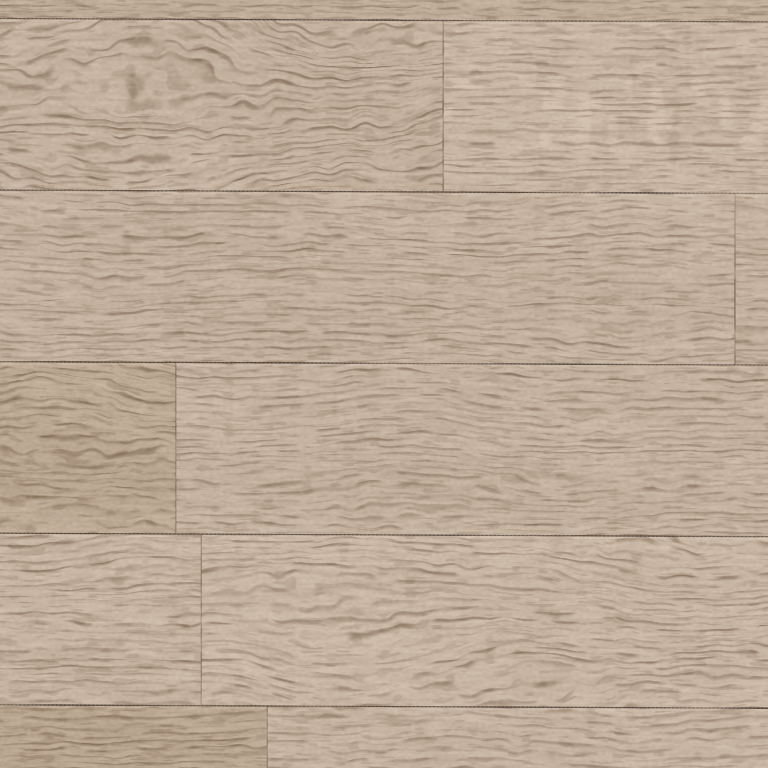
This texture is drawn by a WebGL 2 fragment shader. Its source:

```glsl
#version 300 es
precision highp float;

uniform vec2 u_resolution;
out vec4 fragColor;

const float ROW_HEIGHT = 0.2234;
const float FIRST_SEAM = 0.0801;
const float SEAM_SLOPE = 0.0045;

const vec3 DEEP_GRAIN = vec3(0.58, 0.50, 0.42);
const vec3 PALE_OAK = vec3(0.80, 0.73, 0.66);
const vec3 SEAM_COLOR = vec3(0.24, 0.20, 0.16);
const vec3 JOINT_COLOR = vec3(0.46, 0.39, 0.32);

// Per row, bottom to top: joint position, left tone, right tone
const vec3 ROWS[6] = vec3[6](
    vec3(0.348, 0.64, 0.85), vec3(0.262, 0.83, 0.90), vec3(0.229, 0.66, 0.83),
    vec3(0.957, 0.82, 0.82), vec3(0.577, 0.80, 0.90), vec3(1.200, 0.72, 0.72));

// Per row: how strongly the grain swirls on the left and right plank
const vec2 FIGURE[6] = vec2[6](
    vec2(0.30, 0.25), vec2(0.20, 0.50), vec2(0.80, 0.30),
    vec2(0.20, 0.20), vec2(0.85, 0.00), vec2(0.20, 0.20));

float hash(vec2 p) {
    vec3 q = fract(p.xyx * 0.1031);
    q += dot(q, q.yzx + 33.33);
    return fract((q.x + q.y) * q.z);
}

float noise(vec2 p) {
    vec2 cell = floor(p);
    vec2 f = fract(p);
    f = f * f * (3.0 - 2.0 * f);
    float low = mix(hash(cell), hash(cell + vec2(1.0, 0.0)), f.x);
    float high = mix(hash(cell + vec2(0.0, 1.0)), hash(cell + vec2(1.0)), f.x);
    return mix(low, high, f.y);
}

float line(float dist, float halfWidth, float pixel) {
    return 1.0 - smoothstep(halfWidth - 0.5 * pixel, halfWidth + 0.5 * pixel, abs(dist));
}

// Growth ring coordinate: straight layers bent by slow noise and frayed by fast noise
float ringLevel(vec2 p, float figure, vec2 seed) {
    float bend = noise(p * vec2(4.4, 2.1) + seed);
    float ripple = noise(p * vec2(13.0, 6.0) + seed + 17.0);
    float fray = noise(p * vec2(44.0, 13.0) + seed + 31.0);
    float spacing = noise(vec2(p.x * 0.8, p.y * 7.0) + seed);
    return p.y * mix(23.0, 17.0, figure) + (1.2 + 7.0 * figure) * bend
        + (0.4 + 1.1 * figure) * ripple + (0.3 + 0.6 * figure) * fray + 1.3 * spacing + 40.0;
}

// Darkness of rings, pores and fibres
float grain(vec2 p, float figure, vec2 seed) {
    float level = ringLevel(p, figure, seed);
    float phase = fract(level);
    float ring = smoothstep(0.35, 0.80, phase) * (1.0 - smoothstep(0.82, 1.0, phase));
    ring *= 0.35 + 0.65 * hash(vec2(floor(level), seed.x));
    ring *= smoothstep(0.25, 0.70, noise(vec2(p.x * 38.0, level * 2.0) + seed));
    float streak = noise(vec2(p.x * 16.0, level * 2.6) + seed) - 0.5;
    float fibre = noise(vec2(p.x * 40.0, p.y * 68.0) + seed) - 0.5;
    float pores = smoothstep(0.60, 0.85, noise(vec2(p.x * 58.0, level * 2.9 + p.y * 16.0) + seed));
    float speck = noise(p * vec2(230.0, 76.0) + seed) - 0.5;
    return (0.70 + 0.18 * figure) * ring + 0.12 * streak + 0.20 * fibre
        + 0.26 * pores + 0.17 * speck - 0.07;
}

// Pale cross flecks on straight grained planks
float rayFlecks(vec2 p, vec2 seed) {
    float sway = 0.05 * noise(p * vec2(9.0, 5.0) + seed);
    float fleck = smoothstep(0.5, 0.85, noise(vec2((p.x + sway) * 52.0, p.y * 9.0) + seed));
    float band = smoothstep(0.1, 0.4, p.y) * (1.0 - smoothstep(0.55, 0.85, p.y));
    return fleck * band;
}

vec3 plank(vec2 p, float tone, float figure, vec2 seed) {
    float cloud = noise(p * vec2(3.0, 2.5) + seed + 5.0) - 0.5;
    float rays = rayFlecks(p, seed) * (1.0 - smoothstep(0.0, 0.1, figure));
    float light = tone + 0.10 * cloud - grain(p, figure, seed) + 0.16 * rays;
    vec3 warmth = vec3(0.0, -0.003, -0.012) * (1.0 - smoothstep(0.64, 0.76, tone));
    return mix(DEEP_GRAIN, PALE_OAK, clamp(light, -0.35, 1.15)) + warmth;
}

void main() {
    vec2 uv = gl_FragCoord.xy / u_resolution;
    float pixel = 1.0 / min(u_resolution.x, u_resolution.y);

    // Rows and planks
    float across = (uv.y + SEAM_SLOPE * (uv.x - 0.5) - FIRST_SEAM) / ROW_HEIGHT;
    float row = floor(across);
    int index = clamp(int(row) + 1, 0, 5);
    vec3 rowSpec = ROWS[index];
    bool isRight = uv.x > rowSpec.x;
    float tone = isRight ? rowSpec.z : rowSpec.y;
    float figure = isRight ? FIGURE[index].y : FIGURE[index].x;
    vec2 seed = vec2(23.0 + row * 13.7, isRight ? 61.3 : 29.1);
    vec3 color = plank(vec2(uv.x, across - row), tone, figure, seed);

    // Butt joints
    float joint = line(uv.x - rowSpec.x, 0.0008, pixel);
    color = mix(color, JOINT_COLOR, joint * (0.25 + 0.6 * noise(uv * 90.0)));

    // Long seams with a broken dark gap and a faint pale bevel
    float seamDist = (across - floor(across + 0.5)) * ROW_HEIGHT;
    float stitch = 0.5 + 0.5 * cos(uv.x * 1190.0);
    float depth = 0.22 + 0.5 * noise(vec2(uv.x * 12.0, floor(across + 0.5) * 7.0)) + 0.22 * stitch;
    color += 0.03 * line(seamDist + 0.003, 0.001, pixel);
    color = mix(color, SEAM_COLOR, line(seamDist, 0.0009, pixel) * depth);

    fragColor = vec4(color, 1.0);
}
```
